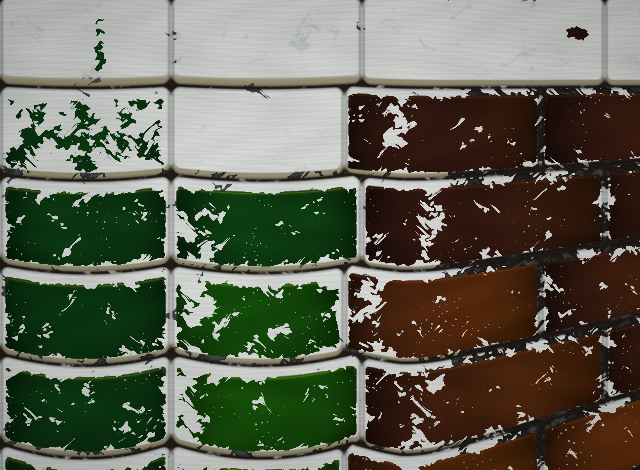
Give the GLSL for this texture, as a Shadertoy shader.

```glsl
const float ASPECT = 1.362;
const float ROW_PITCH = 0.197;
const float ROW_START = -0.01;
const float GREEN_SEAM = 0.364;
const float CORNER_X = 0.75;
const vec2 EVEN_JOINTS = vec2(0.770, 1.287);
const vec2 ODD_JOINTS = vec2(0.733, 1.151);
const float LAST_WIDTH = 0.42;
const float JOINT_HALF = 0.003;
const float SAG = 0.034;
const float RISE = 0.21;
const vec2 GREEN_BEVEL = vec2(0.011, 0.019);
const vec2 BROWN_BEVEL = vec2(0.008, 0.015);
const vec3 PAINT = vec3(0.785, 0.795, 0.785);
const vec3 CREAM = vec3(0.52, 0.49, 0.37);
const vec3 BLUE_GREY = vec3(0.37, 0.43, 0.45);
const vec3 GRIME = vec3(0.12, 0.10, 0.085);
const vec3 DEEP_GREEN = vec3(0.035, 0.20, 0.06);
const vec3 LEAF_GREEN = vec3(0.07, 0.27, 0.03);
const vec3 AMBER = vec3(0.37, 0.175, 0.035);
const vec3 OXBLOOD = vec3(0.17, 0.08, 0.055);

vec2 hash2(vec2 p) {
    return fract(sin(vec2(dot(p, vec2(127.1, 311.7)), dot(p, vec2(269.5, 183.3)))) * 4375.85);
}

// Cellular noise: distance to the nearest scattered point
float cellular(vec2 p) {
    vec2 base = floor(p);
    float nearest = 4.0;
    for (int j = -1; j <= 1; j++)
        for (int i = -1; i <= 1; i++) {
            vec2 cell = base + vec2(i, j);
            vec2 toPoint = cell + hash2(cell) - p;
            nearest = min(nearest, dot(toPoint, toPoint));
        }
    return sqrt(nearest);
}

float flakes(vec2 p) {
    p += 0.012 * sin(p.yx * vec2(47.0, 39.0)) + 0.005 * sin(p.yx * vec2(131.0, 113.0) + 2.0);
    p += 0.002 * sin(p.yx * vec2(420.0, 370.0));
    return 0.42 * cellular(p * vec2(11.0, 14.0)) + 0.34 * cellular(p * vec2(27.0, 36.0) + 7.0)
         + 0.24 * cellular(p * vec2(64.0, 88.0) + 19.0);
}

float roundBox(vec2 p, vec2 halfSize, float radius) {
    vec2 q = abs(p) - halfSize + radius;
    return length(max(q, 0.0)) + min(max(q.x, q.y), 0.0) - radius;
}

// Lift of the courses: sagging green columns, then a receding brown wall
float courseLift(vec2 p) {
    if (p.x < CORNER_X) {
        float s = p.x < GREEN_SEAM ? p.x / GREEN_SEAM : (p.x - GREEN_SEAM) / (CORNER_X - GREEN_SEAM);
        return SAG * p.y * pow(2.0 * s - 1.0, 2.0);
    }
    float corner = 1.0 - clamp((p.x - CORNER_X) / 0.2, 0.0, 1.0);
    float recede = pow(max(p.x - 0.85, 0.0) / 0.51, 1.3);
    return SAG * p.y * corner * corner + RISE * max(p.y - 0.17, 0.0) * recede;
}

void mainImage(out vec4 fragColor, in vec2 fragCoord) {
    vec2 uv = fragCoord / iResolution.xy;
    vec2 p = vec2(uv.x * ASPECT, 1.0 - uv.y);
    float px = 1.0 / iResolution.y;

    // Course and tile
    float course = (p.y + courseLift(p) - ROW_START) / ROW_PITCH;
    float row = floor(course);
    float across = course - row - 0.5;
    vec2 joints = mod(row, 2.0) < 0.5 ? EVEN_JOINTS : ODD_JOINTS;
    float col = step(GREEN_SEAM, p.x) + step(joints.x, p.x) + step(joints.y, p.x);
    float left = col < 0.5 ? 0.0 : col < 1.5 ? GREEN_SEAM : col < 2.5 ? joints.x : joints.y;
    float right = col < 0.5 ? GREEN_SEAM : col < 1.5 ? joints.x : col < 2.5 ? joints.y : joints.y + LAST_WIDTH;
    vec2 halfSize = 0.5 * vec2(right - left, ROW_PITCH);
    vec2 local = vec2(p.x - 0.5 * (left + right), across * ROW_PITCH);
    vec2 rnd = hash2(vec2(col, row) + 3.0);
    float brown = step(1.5, col);
    float side = local.x / halfSize.x;
    float tileDist = roundBox(local, halfSize - JOINT_HALF, 0.017);
    vec2 faceCenter = vec2(0.0, 0.005 * clamp(row - 0.5, -1.0, 1.0));
    float faceDist = roundBox(local - faceCenter, halfSize - mix(GREEN_BEVEL, BROWN_BEVEL, brown), 0.009);

    // Brushed paint
    float chip = flakes(p);
    float brush = sin(p.y * 620.0 + 4.0 * sin(p.x * 9.0)) * sin(p.x * 31.0 + p.y * 170.0);
    float cloud = sin(p.x * 23.0 + 3.0 * sin(p.y * 19.0)) * sin(p.y * 37.0 + p.x * 9.0);
    vec3 paint = PAINT + 0.02 * brush + 0.02 * cloud;
    paint = mix(paint, BLUE_GREY, 0.2 * smoothstep(0.55, 0.8, chip));

    // Glaze with a bright upper rim and darker ends
    vec3 green = mix(DEEP_GREEN, LEAF_GREEN, col * smoothstep(1.5, 3.5, row));
    float aged = clamp(0.95 - 0.2 * row + 0.5 * rnd.x - 0.35 * side, 0.0, 1.0);
    vec3 glaze = mix(green, mix(AMBER, OXBLOOD, aged), brown);
    glaze *= 1.08 - 0.55 * pow(abs(side), 3.0) - 0.9 * across * across + 0.09 * cloud;
    float rim = exp(-abs(faceDist + 0.004) / 0.002) * smoothstep(-0.25, -0.36, across);
    glaze += rim * mix(vec3(0.24, 0.20, 0.03), vec3(0.12, 0.06, 0.02), brown);

    // Amount of paint left on the face
    float level = 0.21 + 0.07 * rnd.y - 0.03 * brown;
    if (row < 0.5) level = 0.9;
    else if (row < 1.5 && col < 1.5) level = col < 0.5 ? 0.47 : 0.78;
    level += mix(0.24, 0.2, brown) * exp(faceDist / 0.006);
    float patchX = (local.x + halfSize.x - 0.05 - brown * 0.11 * rnd.x) / 0.045;
    level += 0.18 * exp(-patchX * patchX) * step(0.5, col) * step(col, 2.5);
    vec2 chipA = (p - vec2(0.215, 0.085)) / vec2(0.019, 0.07);
    vec2 chipB = (p - vec2(1.225, 0.073)) / vec2(0.05, 0.024);
    level -= 0.62 * (exp(-dot(chipA, chipA)) + exp(-dot(chipB, chipB)));
    float soft = 0.006 + 4.0 * px;
    float painted = smoothstep(soft, -soft, chip - level);
    float speckSize = 0.3 * max(cellular(p * 9.0) - 0.4, 0.0);
    float speck = smoothstep(speckSize + 0.02, speckSize - 0.02, cellular(p * 55.0 + 31.0) + 0.02);
    vec3 face = mix(glaze, paint, max(painted, 0.7 * speck * step(0.5, row)));

    // Bevels: painted, yellowed below, grimy on the receding wall
    float grimy = brown * smoothstep(0.85, 1.1, p.x) * step(0.5, row);
    float lower = smoothstep(0.36, 0.46, across);
    float bevelLevel = mix(0.66, 0.37, grimy) - 0.13 * lower * step(0.5, row);
    float bevelPaint = smoothstep(soft, -soft, chip - bevelLevel);
    vec3 ledge = mix(paint, CREAM, 0.85 * smoothstep(0.34, 0.44, across));
    vec3 dirt = mix(GRIME, BLUE_GREY, 0.5 * smoothstep(0.5, 0.7, chip));
    vec3 bevel = mix(dirt, ledge, bevelPaint);
    bevel *= 1.0 - 0.25 * smoothstep(-0.007, 0.0, tileDist);

    // Joints, darkest along the courses and at crossings
    float courseGap = smoothstep(0.36, 0.46, abs(across));
    vec3 joint = mix(0.85 * paint, GRIME, courseGap * smoothstep(0.15, 0.42, chip + 0.15 * abs(side)));
    joint = mix(joint, GRIME, grimy * smoothstep(0.3, 0.45, chip));
    vec3 color = mix(face, bevel, smoothstep(-px, px, faceDist));
    color = mix(color, joint, smoothstep(-px, px, tileDist));

    // Soft falloff towards the outer edges
    vec2 fromCenter = uv - 0.5;
    color *= 1.05 - 0.45 * dot(fromCenter, fromCenter);
    fragColor = vec4(clamp(color, 0.0, 1.0), 1.0);
}
```
